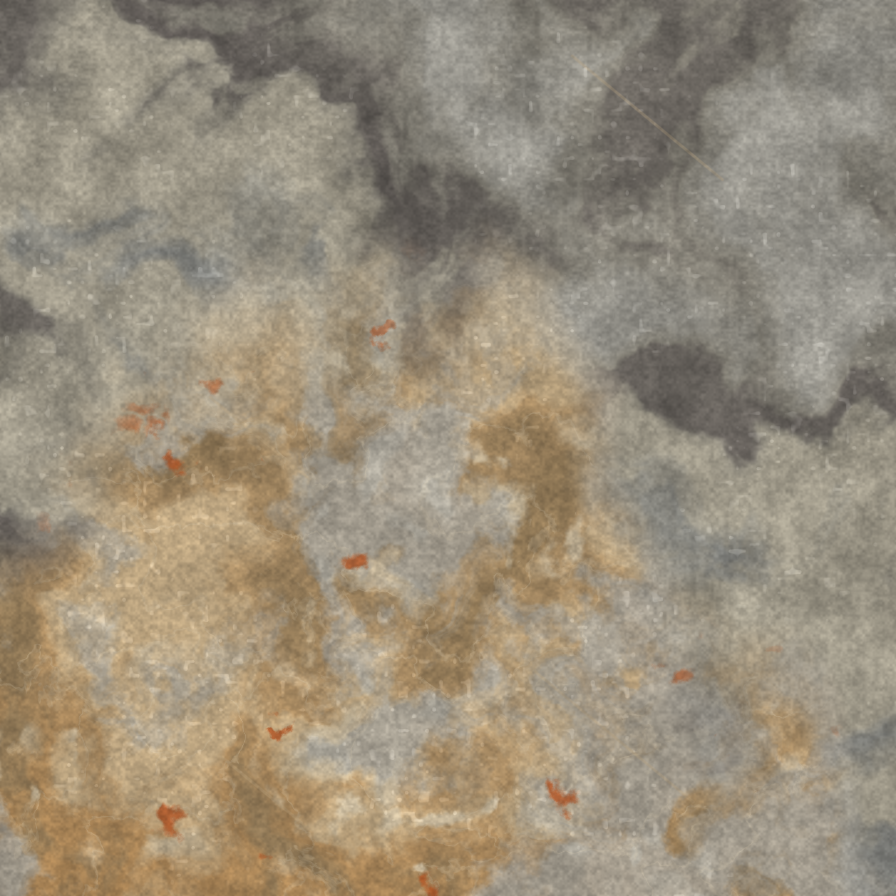
A three.js fragment shader for this texture:

```glsl
varying vec2 vUv;

const vec3 CHARCOAL = vec3(0.36, 0.34, 0.325);
const vec3 MID_GRAY = vec3(0.50, 0.485, 0.445);
const vec3 SAGE = vec3(0.615, 0.592, 0.53);
const vec3 SLATE = vec3(0.44, 0.45, 0.45);
const vec3 MIST = vec3(0.64, 0.635, 0.61);
const vec3 UMBER = vec3(0.55, 0.46, 0.33);
const vec3 OCHRE = vec3(0.645, 0.535, 0.385);
const vec3 TAN = vec3(0.72, 0.63, 0.49);
const vec3 CREAM = vec3(0.79, 0.74, 0.64);
const vec3 AMBER = vec3(0.66, 0.50, 0.31);
const vec3 RUST = vec3(0.66, 0.31, 0.13);

const float BAND_SCALE = 3.6;
const float BAND_LEVEL = 0.455;
const float BAND_WIDTH = 0.075;
const float MOTTLE_SCALE = 10.0;
const float LUMP_SCALE = 17.0;
const float RUST_SCALE = 34.0;
const float GRAIN_SCALE = 190.0;
const float GRAIN_AMOUNT = 0.13;

float hash(vec2 p) {
  return fract(sin(dot(p, vec2(127.1, 311.7))) * 43758.5453);
}

float noise(vec2 p) {
  vec2 i = floor(p);
  vec2 f = fract(p);
  f = f * f * (3.0 - 2.0 * f);
  float low = mix(hash(i), hash(i + vec2(1.0, 0.0)), f.x);
  float high = mix(hash(i + vec2(0.0, 1.0)), hash(i + vec2(1.0, 1.0)), f.x);
  return mix(low, high, f.y);
}

// Each octave is turned to hide the lattice
float fbm(vec2 p) {
  float sum = 0.0;
  float amp = 0.5;
  for (int i = 0; i < 6; i++) {
    sum += amp * noise(p);
    p = mat2(1.6, 1.2, -1.2, 1.6) * p + 17.3;
    amp *= 0.5;
  }
  return sum / 0.984;
}

vec2 warp(vec2 p) {
  return vec2(fbm(p), fbm(p + 41.7)) - 0.5;
}

// Soft round spots of random size, present in a share of the cells
float spots(vec2 p, float share) {
  vec2 cell = floor(p);
  float cover = 0.0;
  for (int y = -1; y <= 1; y++) {
    for (int x = -1; x <= 1; x++) {
      vec2 id = cell + vec2(float(x), float(y));
      vec2 center = id + 0.2 + 0.6 * vec2(hash(id + 3.1), hash(id + 7.7));
      float radius = mix(0.25, 0.65, hash(id + 11.3));
      float spot = 1.0 - smoothstep(radius * 0.35, radius, length(p - center));
      cover = max(cover, spot * step(hash(id + 19.9), share));
    }
  }
  return cover;
}

float hairline(vec2 p, vec2 a, vec2 b) {
  vec2 ab = b - a;
  float t = clamp(dot(p - a, ab) / dot(ab, ab), 0.0, 1.0);
  return 1.0 - smoothstep(0.0006, 0.0026, length(p - a - ab * t));
}

// Gray stone with crinkled dark bands around pale islands
vec3 coolStone(vec2 p) {
  float field = fbm(p * BAND_SCALE + 1.1 * warp(p * 5.0 + 2.0) + 5.4);
  float band = 1.0 - smoothstep(0.015, BAND_WIDTH, abs(field - BAND_LEVEL));
  vec3 color = mix(MID_GRAY, SAGE, smoothstep(0.48, 0.58, field));
  color = mix(color, SLATE, 0.75 * smoothstep(0.64, 0.74, field));
  color = mix(color, MIST, 0.6 * (1.0 - smoothstep(0.28, 0.41, field)));
  color = mix(color, CHARCOAL, band * mix(0.55, 1.0, noise(p * 5.0 + 9.0)));
  return color * (1.0 + 0.45 * (fbm(p * 24.0) - 0.5));
}

// Ochre stone with cream lumps and misty patches
vec3 warmStone(vec2 p) {
  vec2 bend = warp(p * 13.0);
  float mottle = fbm(p * MOTTLE_SCALE + 1.2 * bend);
  vec3 base = mix(OCHRE, AMBER, 0.8 * (1.0 - smoothstep(0.0, 0.45, p.y + 0.3 * p.x)));
  vec3 color = mix(UMBER, base, smoothstep(0.27, 0.47, mottle));
  color = mix(color, TAN, smoothstep(0.44, 0.63, mottle));
  float lumps = spots(p * LUMP_SCALE + 2.2 * bend, 0.4);
  color = mix(color, CREAM, 0.75 * lumps * smoothstep(0.36, 0.58, fbm(p * 7.0 + 23.0)));
  float haze = smoothstep(0.55, 0.68, fbm(p * 4.5 + bend + 61.0));
  color = mix(color, MIST, 0.75 * haze);
  float vein = 1.0 - smoothstep(0.0, 0.035, abs(fbm(p * 16.0 + bend + 8.0) - 0.5));
  color = mix(color, CREAM, 0.22 * vein);
  return color * (1.0 + 0.3 * (fbm(p * 38.0) - 0.5));
}

void main() {
  vec2 p = vUv;

  // Ragged border between the two stones, falling away to the right
  float border = 0.44 + 0.16 * smoothstep(0.0, 0.3, p.x);
  border -= 0.30 * smoothstep(0.55, 0.85, p.x) + 0.40 * smoothstep(0.88, 1.0, p.x);
  float depth = border - p.y + 0.45 * (fbm(p * 5.0 + 31.0) - 0.5);
  float warmth = smoothstep(-0.10, 0.12, depth);
  vec3 color = mix(coolStone(p), warmStone(p), warmth);

  // Pale rim along the border, cooler on the right
  float rim = 4.0 * warmth * (1.0 - warmth) * smoothstep(0.38, 0.62, fbm(p * 12.0 + 77.0));
  color = mix(color, mix(CREAM, MIST, smoothstep(0.5, 0.75, p.x)), 0.5 * rim);

  // Rust flecks, gathered near the left end of the border
  float cluster = exp(-dot(p - vec2(0.08, 0.53), (p - vec2(0.08, 0.53)) * vec2(40.0, 90.0)));
  float stain = spots(p * RUST_SCALE + 1.6 * warp(p * 40.0), 0.02 + 0.26 * cluster);
  color = mix(color, RUST, 0.8 * stain * smoothstep(0.45, 0.6, fbm(p * 30.0 + 3.0)) * warmth);

  // Straight hairline scratches
  for (int i = 0; i < 4; i++) {
    float k = float(i);
    vec2 start = vec2(hash(vec2(k, 1.0)), hash(vec2(k, 2.0)));
    vec2 reach = vec2(0.17, -0.14) * mix(0.5, 1.2, hash(vec2(k, 3.0)));
    color = mix(color, TAN, 0.3 * hairline(p, start, start + reach));
  }

  // Fine grain and sparse bright crystals
  float grain = 0.6 * noise(p * GRAIN_SCALE) + 0.4 * noise(p * GRAIN_SCALE * 1.9 + 5.0) - 0.5;
  color *= 1.0 + GRAIN_AMOUNT * 2.0 * grain;
  color += 0.09 * smoothstep(0.76, 0.95, noise(p * 130.0 + 50.0)) * smoothstep(0.4, 0.6, fbm(p * 9.0));

  gl_FragColor = vec4(color, 1.0);
}
```
